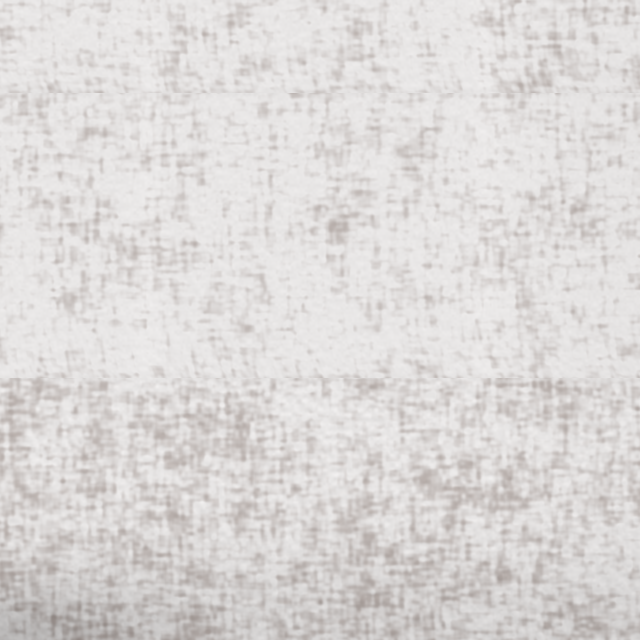
Reproduce this texture procedurally as a Shadertoy shader.

```glsl
float hash(vec2 p) {
    vec3 q = fract(p.xyx * 0.1031);
    q += dot(q, q.yzx + 33.33);
    return fract((q.x + q.y) * q.z);
}

float noise(vec2 p) {
    vec2 cell = floor(p), f = fract(p);
    f = f * f * (3.0 - 2.0 * f);
    return mix(mix(hash(cell), hash(cell + vec2(1, 0)), f.x),
               mix(hash(cell + vec2(0, 1)), hash(cell + vec2(1, 1)), f.x), f.y);
}

float fbm(vec2 p) {
    float sum = 0.0, amplitude = 0.53;
    for (int i = 0; i < 4; i++) {
        sum += amplitude * noise(p);
        p = p * 2.03 + 17.3;
        amplitude *= 0.5;
    }
    return sum;
}

void mainImage(out vec4 fragColor, in vec2 fragCoord) {
    vec2 uv = fragCoord / iResolution.xy;

    // Three bands of cloth, divided by two seams
    float lower = 1.0 - smoothstep(0.4, 0.415, uv.y);
    float seam = uv.y > 0.855 ? 0.855 : (uv.y > 0.409 ? 0.409 : -0.1);
    float rise = uv.y - seam;

    // Threads bow sideways just above each seam
    vec2 p = uv + vec2(0.005 * (noise(uv * 9.0) - 0.5), 0.003 * noise(uv * 13.0));
    p.x -= 0.016 * exp(-rise / 0.05);
    p += floor(seam * 10.0) * vec2(1.7, 3.1);

    // Weave: upright warp, level weft and cloudy wear
    float warp = 0.55 * noise(p * vec2(125, 27)) + 0.45 * noise(p * vec2(170, 80) + 9.0);
    float weft = 0.55 * noise(p * vec2(34, 140) + 40.0) + 0.45 * noise(p * vec2(85, 175) + 71.0);
    float wear = fbm(p * vec2(13, 16) + 5.0);
    float column = noise(vec2(p.x * 22.0, p.y * 2.5) + 60.0);
    float stain = 0.4 * warp + 0.4 * weft + 0.3 * wear + 0.08 * column - 0.09;
    stain = smoothstep(0.42, 0.93, stain + 0.085 * lower);

    // Raised threads lit from above
    vec2 weave = p * vec2(125, 140);
    float relief = noise(weave + vec2(0.0, 0.5)) - noise(weave - vec2(0.3, 0.5));
    float fibre = noise(p * 240.0) - 0.5;

    vec3 color = mix(vec3(0.912, 0.905, 0.903), vec3(0.715, 0.68, 0.665), stain);
    color += (0.016 + 0.02 * lower) * relief + 0.018 * fibre;

    // Pale folds, seam shadows and shade toward the lower left
    float fold = exp(-pow((fract((uv.x - 0.23) / 0.53 + 0.5) - 0.5) * 22.0, 2.0));
    color += 0.01 * fold * (1.0 - lower);
    color -= 0.015 * exp(-pow((uv.y - 0.855) * 150.0, 2.0));
    color -= 0.012 * exp(-pow((uv.y - 0.409) * 170.0, 2.0));
    color -= 0.065 * pow(1.0 - smoothstep(0.0, 0.32, uv.y), 2.0);
    color -= 0.12 * exp(-dot(uv * vec2(4, 12), uv * vec2(4, 12)));
    color -= 0.012 * smoothstep(0.75, 1.0, uv.x);

    fragColor = vec4(clamp(color, 0.0, 1.0), 1.0);
}
```
